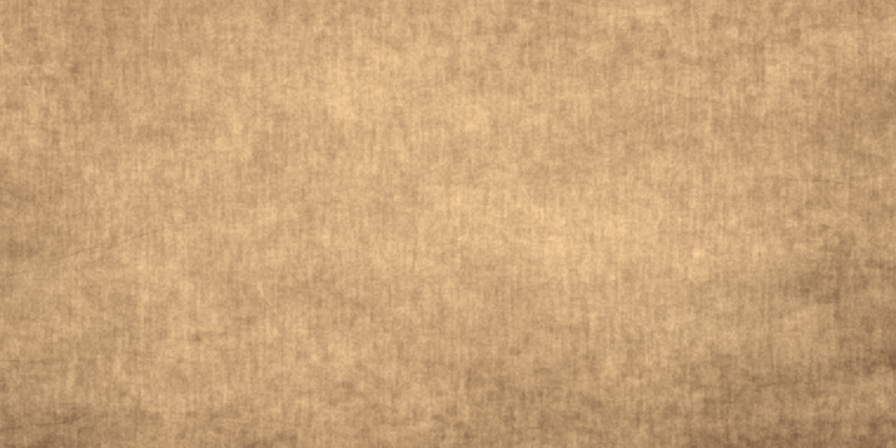
Reproduce this texture procedurally as a WebGL 2 fragment shader.

```glsl
#version 300 es
precision highp float;
// Aged tan parchment: soft clouds, woven fibres, stained rim, scratches and flecks.
#define BASE_COLOR vec3(0.803, 0.654, 0.482)
#define TONE_RAMP vec3(1.0, 0.96, 0.76)
#define CENTER_GLOW 0.050
#define RIM_SHADE 0.26
#define CLOUD_GAIN 1.0
#define FIBRE_GAIN 0.075
#define GRAIN_GAIN 0.085
#define STAIN_GAIN 0.11
#define SCRATCH_GAIN 0.042
#define CRACK_GAIN 0.060
#define FLECK_GAIN 0.050

uniform vec2 u_resolution;
out vec4 fragColor;

vec2 hash2(vec2 p) {
  vec3 q = fract(p.xyx * vec3(0.1031, 0.1030, 0.0973));
  q += dot(q, q.yzx + 33.33);
  return fract((q.xx + q.yz) * q.zy);
}

// Cellular noise: every cell blends its own level around a jittered centre.
float cellNoise(vec2 p) {
  vec2 cell = floor(p), f = fract(p);
  float sum = 0.0, total = 0.0;
  for (int j = -1; j <= 1; j++)
    for (int i = -1; i <= 1; i++) {
      vec2 o = vec2(i, j);
      vec2 r = o + 0.15 + 0.7 * hash2(cell + o + 71.0) - f;
      float reach = max(0.0, 1.0 - dot(r, r) / 1.32);
      float w = reach * reach * reach + 1e-4;
      sum += w * hash2(cell + o + 213.0).x;
      total += w;
    }
  return sum / total;
}

float signedNoise(vec2 p) { return cellNoise(p) - 0.5; }

// Broad horizontal clouds that break up into finer mottling.
float clouds(vec2 p) {
  vec2 q = p + 0.05 * vec2(signedNoise(p * 7.0), signedNoise(p * 7.0 + 40.0));
  return 0.070 * signedNoise(q * vec2(2.3, 5.0) + 3.0)
       + 0.055 * signedNoise(q * vec2(6.0, 12.0) + 17.0)
       + 0.050 * signedNoise(q * vec2(15.0, 24.0) + 29.0)
       + 0.050 * signedNoise(q * vec2(38.0, 46.0) + 51.0)
       + 0.050 * signedNoise(q * vec2(85.0, 80.0) + 83.0);
}

// Soft coverage of a tapered stroke through c along direction dir.
float stroke(vec2 p, vec2 c, vec2 dir, float halfLen, float bend, float width, float px) {
  vec2 d = p - c;
  float along = dot(d, dir) / halfLen;
  float across = dot(d, vec2(-dir.y, dir.x)) + bend * (along * along - 0.4);
  float taper = 1.0 - smoothstep(0.4, 1.0, abs(along));
  return taper * (1.0 - smoothstep(width, width + px, abs(across)));
}

void main() {
  vec2 uv = gl_FragCoord.xy / u_resolution;
  vec2 p = gl_FragCoord.xy / u_resolution.y;
  float px = 1.0 / u_resolution.y;
  float aspect = u_resolution.x / u_resolution.y;

  // Glow in the middle, shade towards the rim.
  vec2 fromCenter = (uv - vec2(0.46, 0.57)) * vec2(0.85, 1.0);
  float rim = dot(fromCenter, fromCenter);
  float tone = CENTER_GLOW - RIM_SHADE * rim + CLOUD_GAIN * clouds(p);

  // Speckled brown wear, strongest near the edges.
  float wear = smoothstep(0.05, 0.30, rim + 0.3 * signedNoise(p * vec2(4.0, 7.0) + 9.0));
  tone -= 0.05 * wear * smoothstep(0.48, 0.80, cellNoise(p * vec2(48.0, 62.0) + 5.0));

  // Grey stain in the lower corners, streaked along a slight slope.
  vec2 slope = mat2(0.97, -0.24, 0.24, 0.97) * p;
  float corner = smoothstep(0.45, 1.15, abs(uv.x - 0.42) * 1.15 + 0.75 * (1.0 - uv.y) - 0.15);
  float stain = corner * (0.35 + 0.65 * smoothstep(0.25, 0.75, cellNoise(slope * vec2(4.0, 16.0))));
  tone -= STAIN_GAIN * stain;

  // Upright fibres, a weaker cross weave and fine grain.
  tone += FIBRE_GAIN * signedNoise(p * vec2(150.0, 22.0) + 11.0);
  tone += 0.5 * FIBRE_GAIN * signedNoise(p * vec2(30.0, 140.0) + 61.0);
  tone += GRAIN_GAIN * signedNoise(p * 190.0 + 37.0);

  // Thin pale scratches, mostly upright.
  float broken = smoothstep(0.25, 0.6, cellNoise(p * 24.0 + 90.0));
  for (int i = 0; i < 30; i++) {
    vec2 a = hash2(vec2(i, 3)), b = hash2(vec2(i, 19));
    float angle = 1.57 + 1.5 * (b.x - 0.5) * abs(b.x - 0.5) * 2.0;
    vec2 c = vec2(a.x * mix(a.x, 1.0, 0.4) * aspect, sqrt(a.y));
    float line = stroke(p, c, vec2(cos(angle), sin(angle)), 0.04 + 0.14 * b.y,
                        0.03 * (a.y - 0.5), 0.0006, px * 1.2);
    tone += SCRATCH_GAIN * (0.3 + 0.7 * b.y) * broken * line;
  }

  // Faint dark creases, long and nearly level.
  vec2 wobble = p + 0.014 * vec2(0.0, signedNoise(p * 22.0) + 2.0 * signedNoise(p * 6.0));
  for (int i = 0; i < 9; i++) {
    vec2 a = hash2(vec2(i, 47)), b = hash2(vec2(i, 58));
    float angle = mix(-0.35, 0.35, b.x);
    float line = stroke(wobble, vec2(a.x * aspect, a.y), vec2(cos(angle), sin(angle)),
                        0.15 + 0.25 * b.y, 0.04 * (b.y - 0.5), 0.0008, px * 1.8);
    tone -= CRACK_GAIN * (0.35 + 0.4 * b.y) * broken * line;
  }

  // Small ragged flecks where the surface has chipped.
  float ragged = 0.016 * signedNoise(p * 60.0 + 7.0) + 0.01 * signedNoise(p * 110.0);
  for (int i = 0; i < 14; i++) {
    vec2 a = hash2(vec2(i, 101)), b = hash2(vec2(i, 127));
    float d = length((p - a * vec2(aspect, 0.8)) * vec2(0.8, 1.1)) + ragged;
    float radius = 0.005 + 0.013 * b.x * b.x;
    tone += FLECK_GAIN * (0.4 + 0.6 * b.y) * (1.0 - smoothstep(radius - px, radius + px, d));
  }

  vec3 color = BASE_COLOR + tone * TONE_RAMP;
  color += stain * vec3(-0.012, 0.0, 0.004);
  fragColor = vec4(clamp(color, 0.0, 1.0), 1.0);
}
```
